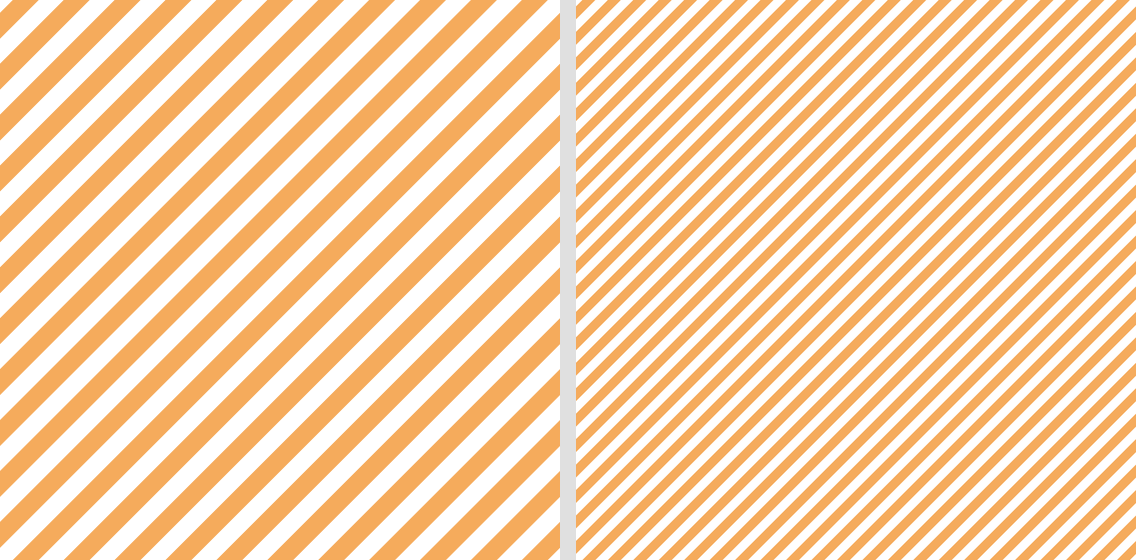
Left, the tile; right, the same tile 2 across and 2 down.
A WebGL 1 fragment shader for this pattern:

```glsl
precision highp float;

uniform vec2 u_resolution;

#define REPEATS 11.0        // whole stripes across and down, so the tile wraps
#define STRIPE_WIDTH 0.51   // share of one period covered by the stripe
#define STRIPE_CENTER 0.506 // stripe centre within one period
#define EDGE_SOFTNESS 1.2   // edge blend width, in pixels
#define STRIPE_COLOR vec3(0.96, 0.67, 0.36)
#define GROUND_COLOR vec3(1.0)

// Signed distance, in canvas units, to the nearest rising diagonal stripe
float stripeDistance(vec2 uv) {
    float phase = REPEATS * (uv.x - uv.y) - STRIPE_CENTER;
    float fromCenter = abs(fract(phase + 0.5) - 0.5);
    return (fromCenter - 0.5 * STRIPE_WIDTH) / (REPEATS * sqrt(2.0));
}

void main() {
    vec2 uv = gl_FragCoord.xy / u_resolution;

    // Blend symmetrically around the stripe edge
    float halfEdge = 0.5 * EDGE_SOFTNESS / min(u_resolution.x, u_resolution.y);
    float coverage = 1.0 - smoothstep(-halfEdge, halfEdge, stripeDistance(uv));

    gl_FragColor = vec4(mix(GROUND_COLOR, STRIPE_COLOR, coverage), 1.0);
}
```
